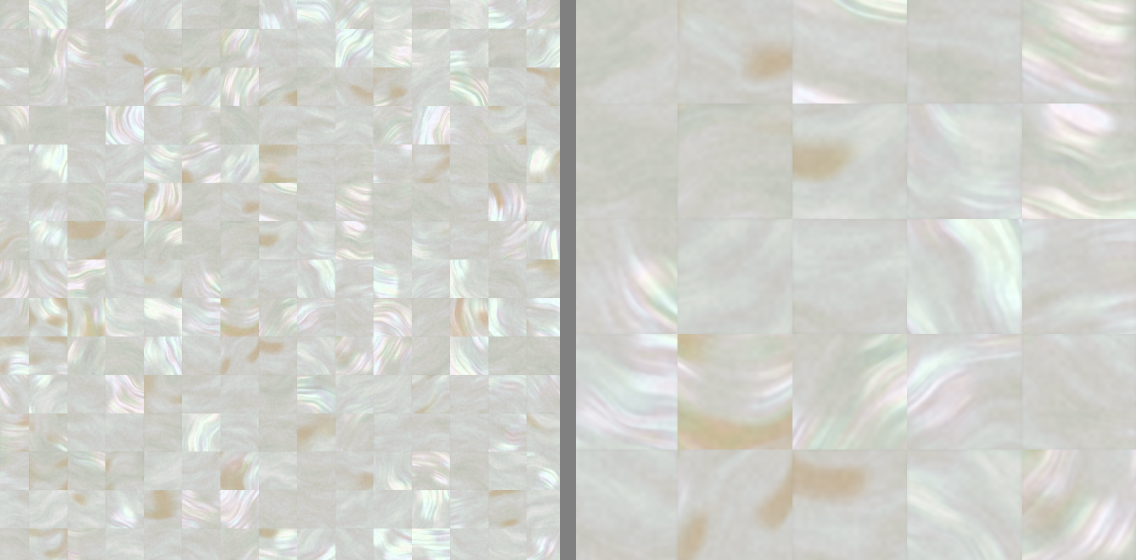
Left, the full canvas; right, a detail of the centre.
Give the GLSL for this texture, as a WebGL 1 fragment shader.

```glsl
precision highp float;
// Mother-of-pearl mosaic: tightly butted square shell tiles, nearly seamless.
// Each tile hashes its own tone, grain direction, soft growth bands, glossy
// curved streaks and occasional amber stain; four samples smooth the joins.

uniform vec2 u_resolution;

const vec2 TILE_COUNT = vec2(14.63, 14.58);   // tiles across and down
const vec2 TILE_SHIFT = vec2(0.24, 0.18);     // part of a tile cut at lower left
const vec3 SHADOW = vec3(0.755, 0.755, 0.715);
const vec3 BODY   = vec3(0.830, 0.840, 0.825);
const vec3 SHINE  = vec3(0.955, 0.975, 0.965);
const vec3 AMBER  = vec3(0.760, 0.690, 0.560);
const float BASE_SHADE   = 0.38;
const float TONE_SPREAD  = 0.26;
const float BAND_DEPTH   = 0.62;
const float GLOW         = 0.38;
const float STREAK_DEPTH = 0.95;
const float STAIN_SHARE  = 0.20;
const float IRIDESCENCE  = 0.022;
const float SEAM_WIDTH   = 0.030;
const float SEAM_DARK    = 0.022;
const float GRAIN_SCALE  = 300.0;
const float GRAIN_DEPTH  = 0.024;

float hash(vec2 p) {
  vec3 q = fract(vec3(p.xyx) * 0.1031);
  q += dot(q, q.yzx + 33.33);
  return fract((q.x + q.y) * q.z);
}

float noise(vec2 p) {
  vec2 i = floor(p), f = fract(p);
  f = f * f * (3.0 - 2.0 * f);
  return mix(mix(hash(i), hash(i + vec2(1.0, 0.0)), f.x),
             mix(hash(i + vec2(0.0, 1.0)), hash(i + vec2(1.0, 1.0)), f.x), f.y);
}

float fbm(vec2 p) {
  float sum = 0.0, amp = 0.55;
  for (int k = 0; k < 3; k++) {
    sum += amp * noise(p);
    p = p * 2.1 + 17.3;
    amp *= 0.5;
  }
  return sum;
}

vec3 pearl(vec2 uv) {
  vec2 grid = uv * TILE_COUNT + TILE_SHIFT;
  vec2 id = floor(grid), local = fract(grid);
  vec2 seed = 40.0 * vec2(hash(id + 3.7), hash(id + 71.3));
  float tone = hash(id + 11.9);
  float gloss = smoothstep(0.25, 0.95, hash(id + 29.1));

  // Shell grain: turned, bowed and gently warped inside each tile
  float angle = (hash(id + 47.5) - 0.5) * mix(1.2, 3.0, gloss);
  float c = cos(angle), s = sin(angle);
  vec2 q = mat2(c, s, -s, c) * (local - 0.5);
  q.y += (hash(id + 53.3) - 0.5) * 1.4 * q.x * q.x;
  q.y += 0.16 * (noise(local * 2.6 + seed) - 0.5);

  // Soft growth bands under glossy, finely ridged patches
  float bands = fbm(vec2(q.x * 1.6, q.y * 4.5) + seed);
  float patchMask = gloss * smoothstep(0.32, 0.75, noise(local * 1.9 + seed.yx + 9.0));
  float ridges = noise(vec2(q.x * 1.7, q.y * 13.0) + seed.yx);
  ridges = mix(ridges, noise(vec2(q.x * 3.0, q.y * 25.0) + seed), 0.4);
  float shade = BASE_SHADE + (tone - 0.5) * TONE_SPREAD + (bands - 0.48) * BAND_DEPTH;
  shade += patchMask * (GLOW + STREAK_DEPTH * (ridges - 0.45));
  shade += 0.14 * (ridges - 0.5);

  vec3 color = mix(SHADOW, BODY, clamp(shade * 2.0, 0.0, 1.0));
  color = mix(color, SHINE, clamp(shade * 2.0 - 1.0, 0.0, 1.0));

  // Amber stains on a few tiles, then pale rainbow tints on the gloss
  float stained = step(1.0 - STAIN_SHARE, hash(id + 83.7));
  float stain = smoothstep(0.48, 0.95, noise(vec2(q.x * 1.8, q.y * 3.5) + seed + 21.0));
  color = mix(color, AMBER, 0.75 * stained * stain);
  float hue = 6.283 * (tone + bands * 1.5);
  color += IRIDESCENCE * (0.25 + patchMask) * cos(hue + vec3(0.0, 2.4, 4.2));

  // Faint joint, stronger on some tiles than others
  vec2 border = min(local, 1.0 - local);
  float seam = 1.0 - smoothstep(0.0, SEAM_WIDTH, min(border.x, border.y));
  return color - SEAM_DARK * seam * hash(id + 97.1);
}

void main() {
  vec3 color = vec3(0.0);
  for (int k = 0; k < 4; k++) {
    float n = float(k);
    vec2 offset = vec2(mod(n, 2.0), floor(n * 0.5)) * 0.5 - 0.25;
    color += 0.25 * pearl((gl_FragCoord.xy + offset) / u_resolution);
  }
  // Fine speckle over the whole surface
  float grain = noise(gl_FragCoord.xy / u_resolution * GRAIN_SCALE) - 0.5;
  gl_FragColor = vec4(clamp(color + GRAIN_DEPTH * grain, 0.0, 1.0), 1.0);
}
```
